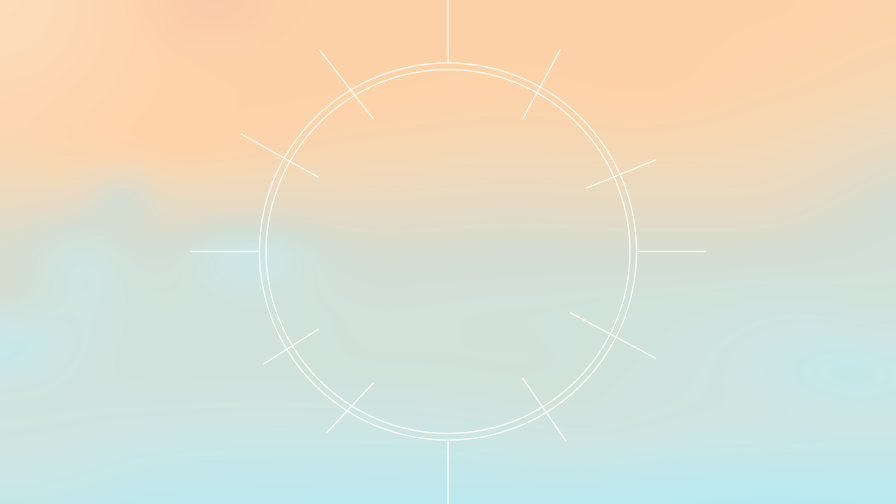
Give the GLSL for this background, as a Shadertoy shader.

```glsl
// Soft peach-to-aqua haze behind a thin white double ring with twelve dial ticks.

const float LINE_HALF_WIDTH = 0.0013;
const vec3 LINE_COLOR = vec3(1.0, 0.995, 0.97);

float hash(vec2 p) {
    p = fract(p * vec2(0.1031, 0.1137));
    p += dot(p, p.yx + 33.3);
    return fract((p.x + p.y) * p.x * 7.31);
}

float valueNoise(vec2 p) {
    vec2 cell = floor(p), f = smoothstep(0.0, 1.0, fract(p));
    float low = mix(hash(cell), hash(cell + vec2(1, 0)), f.x);
    float high = mix(hash(cell + vec2(0, 1)), hash(cell + vec2(1, 1)), f.x);
    return mix(low, high, f.y);
}

// Soft elliptical patch
float glow(vec2 uv, vec2 center, vec2 radius) {
    vec2 d = (uv - center) / radius;
    return exp(-dot(d, d));
}

// Warmth from 0 (aqua) to 5 (peach)
float warmthField(vec2 uv) {
    float w = 0.1 + 1.4 * smoothstep(-0.05, 0.3, uv.y)
            + 3.5 * smoothstep(0.36, 0.86, uv.y);
    // Left: warm shelf, cool wisps and a faint blush
    w += 0.7 * glow(uv, vec2(0.19, 0.69), vec2(0.18, 0.08));
    w -= 1.2 * glow(uv, vec2(0.137, 0.62), vec2(0.04, 0.055));
    w -= 0.8 * glow(uv, vec2(0.09, 0.49), vec2(0.06, 0.10));
    w -= 1.1 * glow(uv, vec2(0.28, 0.49), vec2(0.07, 0.06));
    w += 0.5 * glow(uv, vec2(0.00, 0.43), vec2(0.05, 0.06));
    w -= 0.9 * glow(uv, vec2(0.00, 0.31), vec2(0.09, 0.08));
    w += 0.6 * glow(uv, vec2(0.00, 0.03), vec2(0.17, 0.12));
    // Right: early fade to cool tones
    w -= 1.2 * glow(uv, vec2(1.05, 0.68), vec2(0.15, 0.20));
    w -= 0.9 * glow(uv, vec2(0.95, 0.27), vec2(0.15, 0.09));
    w += 0.3 * glow(uv, vec2(0.68, 0.14), vec2(0.10, 0.09));
    return w + 0.3 * (valueNoise(uv * vec2(7.0, 5.0)) - 0.5);
}

vec3 hazeColor(float warmth) {
    vec3 c = vec3(0.72, 0.915, 0.945);
    c = mix(c, vec3(0.81, 0.90, 0.89), clamp(warmth, 0.0, 1.0));
    c = mix(c, vec3(0.83, 0.87, 0.83), clamp(warmth - 1.0, 0.0, 1.0));
    c = mix(c, vec3(0.90, 0.855, 0.77), clamp(warmth - 2.0, 0.0, 1.0));
    c = mix(c, vec3(0.95, 0.85, 0.72), clamp(warmth - 3.0, 0.0, 1.0));
    return mix(c, vec3(0.995, 0.825, 0.66), clamp(warmth - 4.0, 0.0, 1.0));
}

float segmentDistance(vec2 p, vec2 a, vec2 b) {
    vec2 pa = p - a, ba = b - a;
    return length(pa - ba * clamp(dot(pa, ba) / dot(ba, ba), 0.0, 1.0));
}

vec2 polar(float radius, float degreesAngle) {
    float a = radians(degreesAngle);
    return radius * vec2(cos(a), sin(a));
}

// Twelve ticks; each has its own reach and lean at the inner and outer end
float tickDistance(vec2 p) {
    vec2 reach[12] = vec2[12](
        vec2(0.375, 0.511), vec2(0.303, 0.450), vec2(0.301, 0.457),
        vec2(0.375, 0.511), vec2(0.301, 0.474), vec2(0.297, 0.471),
        vec2(0.375, 0.511), vec2(0.300, 0.428), vec2(0.300, 0.433),
        vec2(0.375, 0.511), vec2(0.292, 0.443), vec2(0.272, 0.463));
    vec2 lean[12] = vec2[12](
        vec2(0), vec2(-5.4, -6.2), vec2(0.6, 0.9),
        vec2(0), vec2(-0.6, 2.5), vec2(0.2, 0.4),
        vec2(0), vec2(0.9, 1.4), vec2(0.4, -3.8),
        vec2(0), vec2(0.5, 1.9), vec2(3.4, 2.8));
    float d = 1.0;
    for (int i = 0; i < 12; i++) {
        vec2 angles = 30.0 * float(i) + lean[i];
        vec2 inner = polar(reach[i].x, angles.x);
        vec2 outer = polar(reach[i].y, angles.y);
        d = min(d, segmentDistance(p, inner, outer));
    }
    return d;
}

void mainImage(out vec4 fragColor, in vec2 fragCoord) {
    vec2 uv = fragCoord / iResolution.xy;
    vec2 p = (fragCoord - 0.5 * iResolution.xy) / iResolution.y - vec2(0.0, 0.001);

    // Haze with a pale corner and a pink blush along the top
    vec3 color = hazeColor(warmthField(uv));
    color = mix(color, vec3(0.99, 0.87, 0.75), 0.8 * glow(uv, vec2(0.0, 1.0), vec2(0.14, 0.25)));
    color = mix(color, vec3(0.975, 0.79, 0.66), 0.8 * glow(uv, vec2(0.24, 1.0), vec2(0.07, 0.08)));

    // Rings and ticks
    float r = length(p);
    float d = min(abs(r - 0.374), abs(r - 0.361));
    d = min(d, tickDistance(p));
    float coverage = clamp((LINE_HALF_WIDTH - d) * iResolution.y + 0.5, 0.0, 1.0);
    fragColor = vec4(mix(color, LINE_COLOR, 0.92 * coverage), 1.0);
}
```
